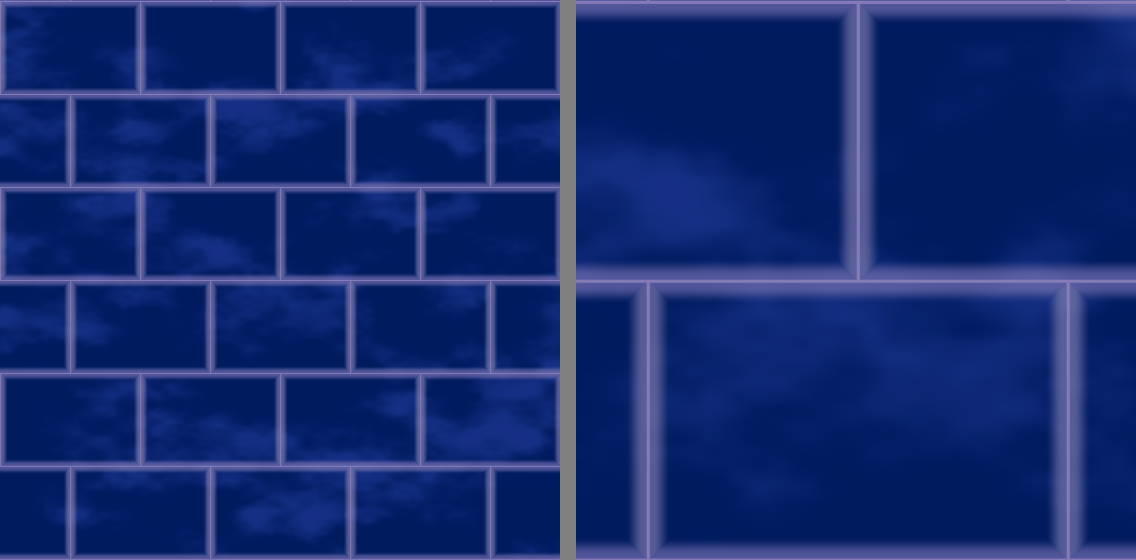
Left: the whole. Right: its middle third, enlarged.
This pattern is drawn by a WebGL 2 fragment shader. Its source:

```glsl
#version 300 es
precision highp float;
// Glossy navy tiles in a running bond, four across and six down.
// Distance to the nearest tile edge shapes a mitred pale bevel and a thin
// lilac joint; stretched fractal noise adds faint blue clouds.

uniform vec2 u_resolution;
out vec4 fragColor;

float hash(vec2 p) {
    return fract(sin(dot(p, vec2(127.1, 311.7))) * 43758.5453);
}

float valueNoise(vec2 p) {
    vec2 cell = floor(p);
    vec2 f = fract(p);
    f = f * f * (3.0 - 2.0 * f);
    return mix(mix(hash(cell), hash(cell + vec2(1.0, 0.0)), f.x),
               mix(hash(cell + vec2(0.0, 1.0)), hash(cell + 1.0), f.x), f.y);
}

float fbm(vec2 p) {
    float sum = 0.0;
    float amplitude = 0.53;
    for (int octave = 0; octave < 4; octave++) {
        sum += amplitude * valueNoise(p);
        p = p * 2.03 + vec2(17.3, 9.1);
        amplitude *= 0.5;
    }
    return sum;
}

void main() {
    vec2 uv = gl_FragCoord.xy / u_resolution;
    float pixel = 1.0 / min(u_resolution.x, u_resolution.y);

    // Running bond: even rows shift by half a tile
    vec2 tileSize = vec2(0.25, 0.166);
    vec2 grid = (uv - 0.0013) / tileSize;
    grid.x += 0.5 * (1.0 - mod(floor(grid.y), 2.0));
    vec2 local = fract(grid);
    vec2 edge = min(local, 1.0 - local) * tileSize;
    float edgeDist = min(edge.x, edge.y);

    // Cloudy glaze
    float cloud = smoothstep(0.46, 0.82, fbm(uv * vec2(9.0, 15.0) + 3.7));
    vec3 color = mix(vec3(0.0, 0.106, 0.37), vec3(0.085, 0.185, 0.52), cloud);

    // Bevel: pale by the joint, fading into the face, mitred at the corners
    float sideFace = smoothstep(-pixel, pixel, edge.y - edge.x);
    vec3 bevelColor = mix(vec3(0.30, 0.32, 0.59), vec3(0.32, 0.35, 0.58), sideFace);
    bevelColor += 0.05 * cloud;
    float bevel = 1.0 - smoothstep(0.0035, 0.0135, edgeDist);
    color = mix(color, bevelColor, bevel);

    // Joint: soft glow around a thin bright line
    float glow = exp(-edgeDist / 0.0018);
    float joint = 1.0 - smoothstep(0.0009 - 0.5 * pixel, 0.0009 + 0.5 * pixel, edgeDist);
    color = mix(color, vec3(0.46, 0.43, 0.68), 0.35 * glow);
    color = mix(color, vec3(0.56, 0.51, 0.74), 0.8 * joint);

    fragColor = vec4(color, 1.0);
}
```
